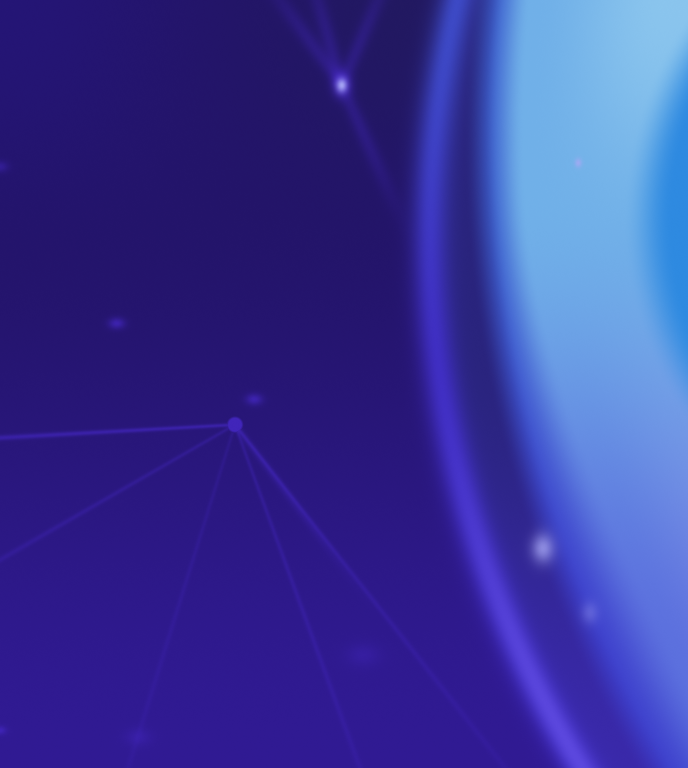
Write a Shadertoy shader that draws this background.

```glsl
// Deep indigo backdrop with a glowing glass arc on the right and faint linked nodes.

const vec3 VIOLET = vec3(0.28, 0.16, 0.80);
const vec3 LILAC = vec3(0.66, 0.66, 0.96);

float hash(vec2 p) {
    return fract(sin(dot(p, vec2(12.9898, 78.233))) * 43758.5453);
}

float gauss(float d, float width) {
    float q = d / width;
    return exp(-q * q);
}

// Signed distance to a circle, negative inside
float circle(vec2 p, vec2 centre, float radius) {
    return length(p - centre) - radius;
}

// Soft ray leaving a hub at an angle in degrees, widening and fading with distance
float ray(vec2 p, vec2 hub, float degrees, float width, float reach) {
    float a = radians(degrees);
    vec2 dir = vec2(cos(a), sin(a));
    vec2 q = p - hub;
    float along = dot(q, dir);
    float across = dir.x * q.y - dir.y * q.x;
    float fade = smoothstep(0.0, 0.006, along) * (1.0 - smoothstep(0.2 * reach, reach, along));
    return fade * gauss(across, width * (1.0 + 1.5 * max(along, 0.0)));
}

// Night gradient: dim at the top, warmer violet at the bottom
vec3 backdrop(vec2 p) {
    vec3 col = mix(vec3(0.188, 0.102, 0.575), vec3(0.138, 0.078, 0.415), smoothstep(0.0, 0.75, p.y));
    col += vec3(0.004, 0.004, 0.045) * smoothstep(0.35, 0.0, p.x) * smoothstep(0.6, 1.0, p.y);
    float corner = gauss(length(p - vec2(0.56, 1.0)), 0.22);
    return mix(col, vec3(0.13, 0.10, 0.37), 0.8 * corner);
}

// Two hubs with their fans of rays
float network(vec2 p) {
    const float lowAngles[5] = float[5](183.2, 209.9, 252.7, 290.0, 308.2);
    const float highAngles[4] = float[4](126.0, 105.8, 67.0, 294.0);
    vec2 lowHub = vec2(0.306, 0.447);
    vec2 highHub = vec2(0.445, 0.889);
    float light = 0.0;
    for (int i = 0; i < 5; i++) {
        float strength = (i == 0) ? 0.55 : (i == 2) ? 0.17 : 0.27;
        light += strength * ray(p, lowHub, lowAngles[i], 0.0024, 0.9);
    }
    light += 0.25 * ray(p, lowHub, 307.0, 0.0045, 0.34);
    for (int i = 0; i < 4; i++) {
        light += 0.28 * ray(p, highHub, highAngles[i], 0.009, 0.24);
    }
    float disc = 1.0 - smoothstep(-0.002, 0.002, circle(p, lowHub, 0.0098));
    return max(light, 0.78 * disc);
}

// Thin luminous rim and the dim gap just inside it
vec3 addRim(vec3 col, vec2 p) {
    float d = circle(p, vec2(1.888, 0.694), 1.328);
    float low = 1.0 - smoothstep(0.0, 0.55, p.y);
    float high = smoothstep(0.5, 1.0, p.y);
    vec3 gap = mix(vec3(0.165, 0.15, 0.50), vec3(0.23, 0.17, 0.68), low);
    col = mix(col, gap, 0.85 * smoothstep(0.015, -0.025, d));
    vec3 tint = mix(vec3(0.26, 0.19, 0.80), vec3(0.25, 0.31, 0.82), high);
    col = mix(col, tint, 0.88 * gauss(d, 0.023));
    return mix(col, vec3(0.37, 0.29, 0.88), 0.9 * low * gauss(d + 0.002, 0.016));
}

// Wide glass band: blue edge, pale body, saturated blue core
vec3 addBand(vec3 col, vec2 p) {
    float depth = -circle(p, vec2(2.266, 0.831), 1.628);
    float high = smoothstep(0.15, 0.75, p.y);
    vec3 edge = mix(vec3(0.24, 0.25, 0.80), vec3(0.24, 0.38, 0.81), high);
    vec3 body = mix(vec3(0.36, 0.44, 0.87), vec3(0.44, 0.69, 0.91), high);
    body += vec3(0.10, 0.08, 0.02) * smoothstep(0.05, 0.22, depth) * smoothstep(0.65, 1.0, p.y);
    body += vec3(0.09, 0.07, 0.02) * smoothstep(0.08, 0.22, depth) * (1.0 - high);
    col = mix(col, edge, smoothstep(-0.035, 0.012, depth));
    col = mix(col, body, smoothstep(-0.008, mix(0.085, 0.045, high), depth));
    float core = smoothstep(0.035, -0.03, circle(p, vec2(1.276, 0.714), 0.43));
    return mix(col, vec3(0.18, 0.54, 0.88), core);
}

// Drifting specks: position, radius, strength
vec3 addSpecks(vec3 col, vec2 p) {
    const vec4 specks[10] = vec4[10](
        vec4(0.152, 0.579, 0.009, 0.65), vec4(0.331, 0.480, 0.009, 0.65),
        vec4(0.445, 0.889, 0.013, 0.90), vec4(0.473, 0.147, 0.018, 0.28),
        vec4(0.180, 0.040, 0.014, 0.32), vec4(0.000, 0.049, 0.007, 0.60),
        vec4(0.000, 0.783, 0.009, 0.40), vec4(0.707, 0.286, 0.016, 0.75),
        vec4(0.768, 0.202, 0.012, 0.30), vec4(0.753, 0.788, 0.005, 0.75));
    for (int i = 0; i < 10; i++) {
        vec4 s = specks[i];
        bool pale = s.x > 0.6;
        vec2 stretch = (pale || i == 2) ? vec2(1.1, 0.85) : vec2(0.85, 1.25);
        float r = length((p - s.xy) * stretch);
        col = mix(col, pale ? LILAC : VIOLET, s.w * gauss(r, s.z));
        if (i == 2) col = mix(col, LILAC, 0.95 * gauss(r, 0.0075));
    }
    return col;
}

void mainImage(out vec4 fragColor, in vec2 fragCoord) {
    vec2 p = fragCoord / iResolution.y;
    vec3 col = backdrop(p);
    col = mix(col, VIOLET, min(network(p), 1.0));
    col = addRim(col, p);
    col = addBand(col, p);
    col = addSpecks(col, p);
    // Fine grain hides gradient banding
    col += (hash(fragCoord) - 0.5) / 255.0;
    fragColor = vec4(col, 1.0);
}
```
